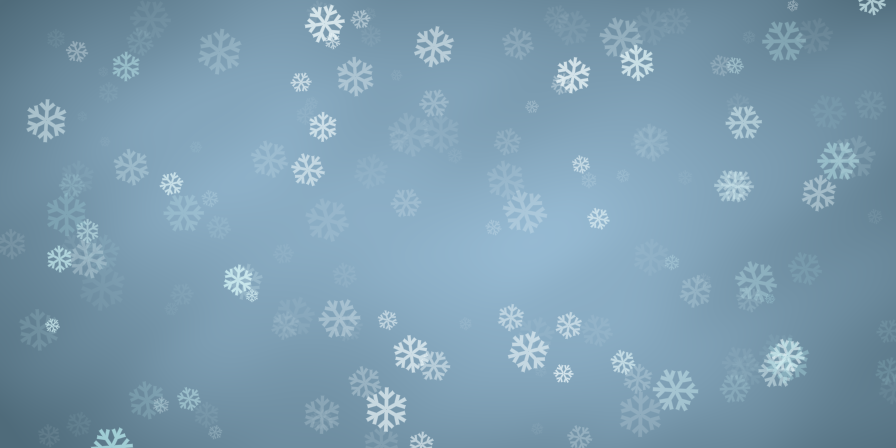
A WebGL 2 fragment shader for this background:

```glsl
#version 300 es
precision highp float;

uniform vec2 u_resolution;
out vec4 fragColor;

const vec3 SHADOW = vec3(0.31, 0.42, 0.48);
const vec3 LIGHT = vec3(0.58, 0.72, 0.815);
const vec3 WHITE_ICE = vec3(0.92, 0.96, 0.97);
const vec3 CYAN_ICE = vec3(0.70, 0.93, 0.94);

const float CENTRE_LIGHT = 0.93;
const float VIGNETTE = 0.45;
const float CLOUD_STRENGTH = 0.42;
const vec2 CLOUD_SCALE = vec2(1.8, 3.6);
const float CLOUD_TILT = 0.5;

const int FLAKE_COUNT = 150;
const float MIN_RADIUS = 0.011;
const float MAX_RADIUS = 0.053;
const float MIN_OPACITY = 0.07;
const float MAX_OPACITY = 0.85;
const float BAR_WIDTH = 0.085;  // half width, relative to the flake radius
const float SECTOR = 1.0471976; // sixth of a turn

float hash(vec2 p) {
    return fract(sin(dot(p, vec2(127.1, 311.7))) * 43758.5453);
}

mat2 rotation(float angle) {
    float c = cos(angle), s = sin(angle);
    return mat2(c, s, -s, c);
}

float valueNoise(vec2 p) {
    vec2 cell = floor(p), f = fract(p);
    f = f * f * f * (f * (f * 6.0 - 15.0) + 10.0);
    float low = mix(hash(cell), hash(cell + vec2(1.0, 0.0)), f.x);
    float high = mix(hash(cell + vec2(0.0, 1.0)), hash(cell + vec2(1.0)), f.x);
    return mix(low, high, f.y);
}

// Distance to a square-ended bar from a to b
float barDistance(vec2 p, vec2 a, vec2 b) {
    vec2 along = normalize(b - a);
    vec2 q = p - 0.5 * (a + b);
    float lengthwise = abs(dot(q, along)) - 0.5 * distance(a, b);
    float crosswise = abs(dot(q, vec2(-along.y, along.x))) - BAR_WIDTH;
    return max(lengthwise, crosswise);
}

// Six folded arms, each with a pair of branches
float snowflakeDistance(vec2 p) {
    float angle = atan(p.y, p.x);
    angle = abs(mod(angle + 0.5 * SECTOR, SECTOR) - 0.5 * SECTOR);
    vec2 q = length(p) * vec2(cos(angle), sin(angle));
    float arm = barDistance(q, vec2(0.0), vec2(1.0, 0.0));
    float branch = barDistance(q, vec2(0.50, 0.0), vec2(0.80, 0.32));
    return min(arm, branch);
}

vec3 background(vec2 p, vec2 centred) {
    vec2 drift = rotation(-CLOUD_TILT) * p * CLOUD_SCALE;
    float clouds = 0.7 * valueNoise(drift + 3.7) + 0.3 * valueNoise(drift * 2.0 + 11.3);
    float light = CENTRE_LIGHT - VIGNETTE * dot(centred, centred);
    light += CLOUD_STRENGTH * (clouds - 0.5);
    return mix(SHADOW, LIGHT, clamp(light, 0.0, 1.12));
}

void main() {
    vec2 p = gl_FragCoord.xy / u_resolution.y;
    float aspect = u_resolution.x / u_resolution.y;
    vec2 centred = 2.0 * gl_FragCoord.xy / u_resolution - 1.0;
    float edge = 0.8 / u_resolution.y;

    vec3 color = background(p, centred);

    // Scattered flakes, mostly faint with a few bright ones
    for (int i = 0; i < FLAKE_COUNT; i++) {
        float id = float(i) + 1.0;
        vec2 centre = vec2(hash(vec2(id, 1.0)) * aspect, hash(vec2(id, 2.0)));
        float radius = mix(MIN_RADIUS, MAX_RADIUS, hash(vec2(id, 3.0)));
        vec2 offset = p - centre;
        if (length(offset) > radius * 1.1 + edge) continue;

        float turn = hash(vec2(id, 4.0)) * SECTOR;
        float d = snowflakeDistance(rotation(turn) * offset / radius) * radius;
        float coverage = 1.0 - smoothstep(-edge, edge, d);

        float strength = hash(vec2(id, 5.0));
        float opacity = mix(MIN_OPACITY, MAX_OPACITY, strength * strength * strength);
        float tint = hash(vec2(id, 6.0)) * smoothstep(0.2, 0.8, abs(centred.x));
        color = mix(color, mix(WHITE_ICE, CYAN_ICE, tint), coverage * opacity);
    }

    fragColor = vec4(color, 1.0);
}
```
